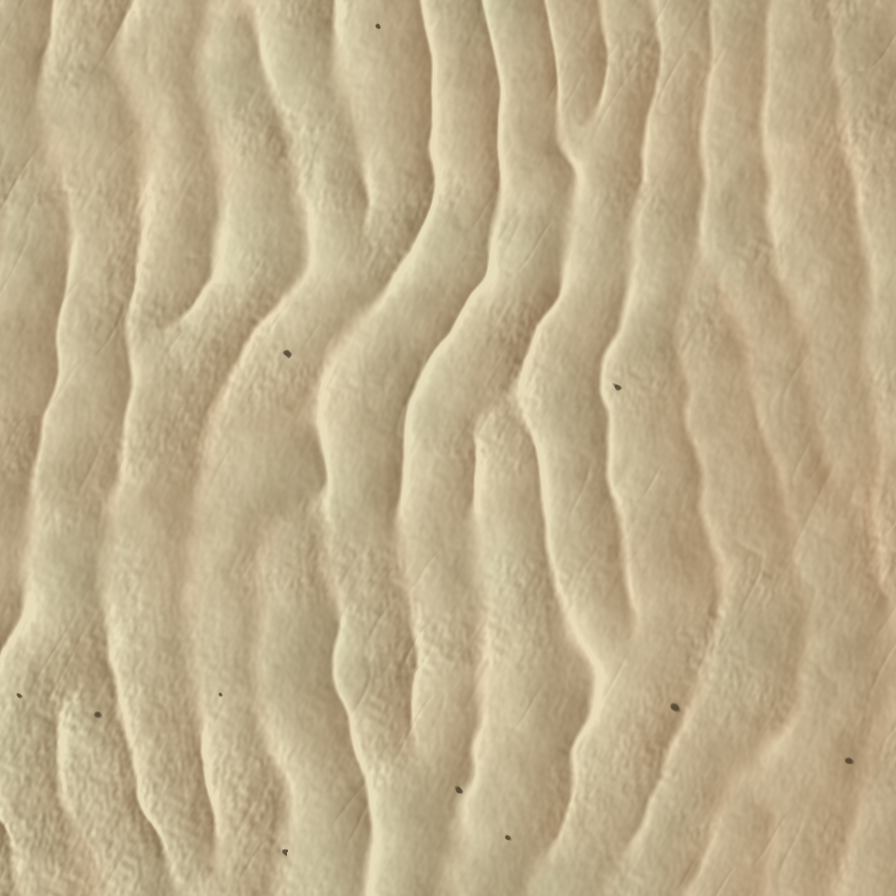
A WebGL 1 fragment shader for this texture:

```glsl
precision highp float;
uniform vec2 u_resolution;

const vec3 SAND_DARK = vec3(0.615, 0.538, 0.408);
const vec3 SAND_LIGHT = vec3(0.880, 0.826, 0.690);
const vec3 ROSE_TINT = vec3(0.018, -0.010, -0.012);
const vec3 PEBBLE_COLOR = vec3(0.30, 0.25, 0.17);
const float RIPPLE_COUNT = 10.8;
const float LEAN = 0.13;
const float BEND = 0.20;
const float MEANDER = 0.085;
const float WOBBLE = 0.036;
const float KINK = 0.012;
const float FRAY = 0.0042;
const float BASE_TONE = 0.475;
const float GRAIN_STRENGTH = 0.40;
const float STRIA_STRENGTH = 0.20;
const float PEBBLE_CELLS = 11.0;
const int FORKS = 14;
const float TAU = 6.2831853;

float hash(vec2 p) {
  vec3 q = fract(vec3(p.xyx) * 0.1031);
  q += dot(q, q.yzx + 33.33);
  return fract((q.x + q.y) * q.z);
}

float noise(vec2 p) {
  vec2 cell = floor(p);
  vec2 f = fract(p);
  f = f * f * (3.0 - 2.0 * f);
  float low = mix(hash(cell), hash(cell + vec2(1.0, 0.0)), f.x);
  float high = mix(hash(cell + vec2(0.0, 1.0)), hash(cell + 1.0), f.x);
  return mix(low, high, f.y);
}

float signedNoise(vec2 p) {
  return noise(p) * 2.0 - 1.0;
}

// Ripple phase in x, fork calmness in y.
vec2 ripplePhase(vec2 p) {
  float x = p.x - LEAN * (p.y - 0.5);
  x += BEND * smoothstep(0.4, 1.1, p.x) * p.y * p.y;
  x += MEANDER * 0.5 * signedNoise(p * vec2(2.2, 3.8) + 17.0);
  x += WOBBLE * 0.5 * signedNoise(p * vec2(6.0, 8.5) + 41.0);
  x += KINK * 0.5 * signedNoise(p * vec2(13.0, 19.0) + 29.0);
  x += FRAY * signedNoise(p * vec2(34.0, 30.0) + 73.0);
  float phase = x * RIPPLE_COUNT;
  float calm = 1.0;
  // Each fork winds the phase once, so a crest starts or ends there.
  for (int i = 0; i < FORKS; i++) {
    float k = float(i);
    vec2 fork = vec2(fract(k * 0.618 + 0.23),
                     (k + hash(vec2(k, 5.0))) / float(FORKS));
    vec2 d = p - fork;
    float turn = mod(k, 2.0) * 2.0 - 1.0;
    phase += turn * atan(d.y, d.x + 1e-5) / TAU;
    calm *= smoothstep(-0.012, 0.055, length(d));
  }
  return vec2(phase, calm);
}

// Bright crest, long lee slope, then shade before the next crest.
float rippleTone(float f, float crispness) {
  float slope = mix(0.68, 0.28, smoothstep(0.05, 0.75, f));
  slope -= 0.24 * crispness * smoothstep(0.65, 0.92, f);
  float glow = mix(0.05, 0.55, crispness);
  float edge = mix(0.32, 0.075, crispness);
  return mix(slope + glow * exp(-f / 0.075), 0.68 + glow, smoothstep(1.0 - edge, 1.0, f));
}

vec2 alongWind(vec2 p) {
  return vec2(0.88 * p.x - 0.47 * p.y, 0.47 * p.x + 0.88 * p.y);
}

// Slanted streaks over grains and fine grit.
float relief(vec2 p) {
  vec2 q = alongWind(p);
  float height = 0.40 * noise(q * vec2(85.0, 25.0));
  height += 0.50 * noise(q * vec2(110.0, 70.0) + 31.0);
  return height + 0.55 * noise(q * vec2(215.0, 150.0) + 57.0);
}

// Thin, sparse scratches where a stretched noise crosses its middle.
float striae(vec2 p) {
  vec2 q = alongWind(p);
  float line = 1.0 - abs(signedNoise(q * vec2(46.0, 13.0) + 91.0));
  return pow(line, 6.0) * smoothstep(0.45, 0.8, noise(q * vec2(16.0, 11.0) + 7.0));
}

float pebbles(vec2 p, float density) {
  vec2 g = p * PEBBLE_CELLS;
  vec2 cell = floor(g);
  vec2 center = 0.2 + 0.6 * vec2(hash(cell + 3.0), hash(cell + 19.0));
  vec2 d = g - cell - center;
  d.x += 0.4 * d.y;
  float size = mix(0.022, 0.055, hash(cell + 47.0));
  float present = step(hash(cell + 83.0), density);
  float ragged = 0.02 * signedNoise(p * 180.0);
  return present * (1.0 - smoothstep(size * 0.4, size * 1.3, length(d) + ragged));
}

void main() {
  vec2 p = gl_FragCoord.xy / min(u_resolution.x, u_resolution.y);
  vec2 ripple = ripplePhase(p);
  float f = fract(ripple.x);
  float patches = signedNoise(p * vec2(5.0, 4.0) + 9.0);
  float worn = smoothstep(0.55, 1.0, p.x);
  float rough = 1.0 - smoothstep(0.05, 0.32, length(p - vec2(0.08, 0.1)));

  // Crests sharpen and fade along their length.
  float crispness = smoothstep(0.15, 0.65, noise(p * vec2(10.0, 8.0) + 35.0));
  crispness *= (1.0 - 0.45 * worn) * ripple.y;
  float strength = mix(1.05, 0.68, worn) * (0.95 + 0.25 * patches);
  strength *= mix(0.35, 1.0, ripple.y);
  float tone = BASE_TONE + strength * (rippleTone(f, crispness) - 0.46);
  tone += 0.06 * patches - 0.06 * worn;
  tone += 0.10 * signedNoise(p * vec2(23.0, 13.0) + 63.0);
  tone += 0.08 * signedNoise(p * vec2(48.0, 36.0) + 11.0);

  // Surface grain lit from the upper right, coarser in pitted spots.
  float pitted = smoothstep(0.5, 0.85, noise(p * 14.0 + 51.0));
  vec2 lightStep = vec2(0.0017, 0.0009);
  float grain = relief(p - lightStep) - relief(p + lightStep);
  tone += GRAIN_STRENGTH * (0.7 + 0.9 * pitted + 1.3 * rough) * grain;
  tone += STRIA_STRENGTH * (striae(p - lightStep * 1.5) - striae(p + lightStep * 1.5));
  tone += 0.10 * (relief(p + 2.0) - 0.72);

  vec3 color = mix(SAND_DARK, SAND_LIGHT, clamp(tone, -0.25, 1.12));
  float rose = 0.8 * worn + 0.5 * smoothstep(0.3, 0.9, f) - 0.4;
  color += ROSE_TINT * (rose + 0.5 * signedNoise(p * 11.0 + 27.0));
  color = mix(color, PEBBLE_COLOR, 0.85 * pebbles(p, 0.09 + 0.5 * rough));
  gl_FragColor = vec4(color, 1.0);
}
```
